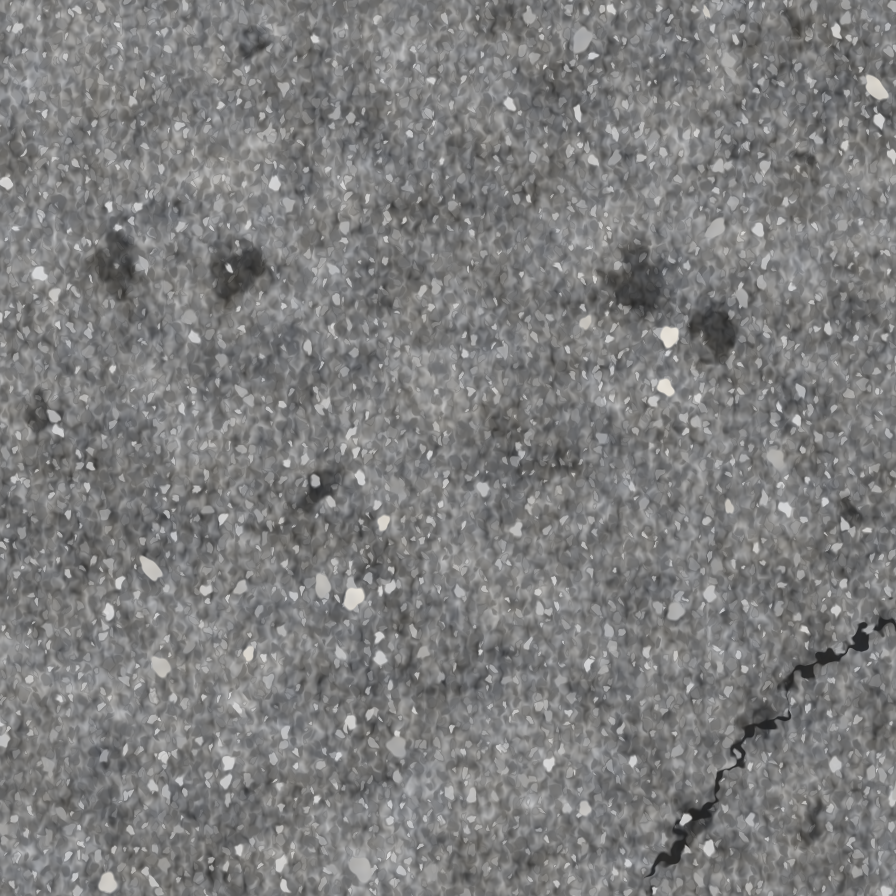
Write a three.js fragment shader that draws this texture.

```glsl
#define GRAIN_CELLS 84.0
#define CHIP_CELLS 42.0
#define PEBBLE_CELLS 13.0
#define PATCH_CELLS 6.0
#define EDGE_SOFTNESS 0.0021
#define STRETCH 1.5
#define BASE_TONE 0.486
#define MOTTLE 0.25
#define BROAD_MOTTLE 0.11
#define CRACK_WIDTH 0.0055
#define CRACK_START 0.72

varying vec2 vUv;

vec2 hash2(vec2 p) {
  vec3 q = fract(p.xyx * vec3(0.1031, 0.1030, 0.0973));
  q += dot(q, q.yzx + 33.33);
  return fract((q.xx + q.yz) * q.zy);
}

float cornerSlope(vec2 cell, vec2 offset) {
  float angle = 6.2832 * hash2(cell + 17.0).x;
  return dot(vec2(cos(angle), sin(angle)), offset);
}

float gradientNoise(vec2 p) {
  vec2 cell = floor(p);
  vec2 f = fract(p);
  vec2 w = f * f * f * (f * (f * 6.0 - 15.0) + 10.0);
  vec2 right = vec2(1.0, 0.0);
  vec2 up = vec2(0.0, 1.0);
  float low = mix(cornerSlope(cell, f), cornerSlope(cell + right, f - right), w.x);
  float high = mix(cornerSlope(cell + up, f - up), cornerSlope(cell + 1.0, f - 1.0), w.x);
  return mix(low, high, w.y);
}

// Scattered, roughly upright stones: x is a random shade, y is the coverage
vec2 stones(vec2 uv, float cells, float share, vec2 radii, float softness, float seed) {
  vec2 p = uv * cells;
  vec2 home = floor(p);
  vec2 result = vec2(0.0);
  for (int j = -1; j <= 1; j++) {
    for (int i = -1; i <= 1; i++) {
      vec2 cell = home + vec2(float(i), float(j));
      vec2 place = hash2(cell + seed);
      vec2 kind = hash2(cell + seed + 41.0);
      vec2 form = hash2(cell + seed + 83.0);
      vec2 q = p - cell - 0.1 - 0.8 * place;
      float lean = 1.5 * (form.x - 0.5);
      q = mat2(cos(lean), sin(lean), -sin(lean), cos(lean)) * q;
      q.x *= mix(1.1, STRETCH + 0.6, place.y);
      float around = atan(q.y, q.x + 0.0001);
      float lumps = 1.0 + 0.1 * sin(3.0 * around + 6.28 * kind.y)
                  + 0.06 * sin(5.0 * around + 6.28 * form.x);
      float edge = length(q) - mix(radii.x, radii.y, form.y) * lumps;
      float cover = (1.0 - smoothstep(-softness, softness, edge)) * step(kind.x, share);
      result.x = mix(result.x, kind.y, cover);
      result.y = max(result.y, cover);
    }
  }
  return result;
}

// Distance to the fissure that bends across the lower right corner
float crackDistance(vec2 uv) {
  float t = clamp((1.0 - uv.x) / (1.0 - CRACK_START), 0.0, 1.2);
  float jag = 0.05 * gradientNoise(uv * 22.0) + 0.025 * gradientNoise(uv * 70.0);
  float height = 0.3 * (1.0 - pow(t, 1.6)) + jag;
  float slope = 1.7 * pow(t, 0.6);
  float beyond = max(CRACK_START - uv.x, 0.0);
  return abs(uv.y - height) / sqrt(1.0 + slope * slope) + 2.0 * beyond;
}

void main() {
  vec2 uv = vUv;
  vec2 warp = vec2(gradientNoise(uv * 95.0), gradientNoise(uv * 95.0 + 31.0));
  vec2 rough = uv + 0.004 * warp;

  // Mottled binder, from broad stains to single grains
  vec2 upright = rough * vec2(STRETCH, 1.0);
  float broad = gradientNoise(uv * 6.0 + 2.0) + gradientNoise(uv * 13.0 + 21.0)
              + 1.2 * gradientNoise(uv * 28.0 + 11.0);
  float tone = BASE_TONE + MOTTLE * gradientNoise(upright * 72.0)
             + 0.4 * MOTTLE * gradientNoise(upright * 140.0 + 9.0)
             + BROAD_MOTTLE * broad;

  // Grains in two sizes, crowding together in the lighter areas
  float crowd = 0.05 * broad;
  vec2 grain = stones(rough, GRAIN_CELLS, 0.8, vec2(0.24, 0.5), EDGE_SOFTNESS * GRAIN_CELLS, 3.0);
  tone = mix(tone, mix(0.4, 0.84, grain.x * grain.x) + crowd, 0.85 * grain.y);
  vec2 coarse = stones(rough, 0.65 * GRAIN_CELLS, 0.55, vec2(0.2, 0.44), EDGE_SOFTNESS * GRAIN_CELLS * 0.65, 211.0);
  tone = mix(tone, mix(0.4, 0.78, coarse.x * coarse.x) + crowd, 0.75 * coarse.y);

  // Dark ragged patches and the shade beside the crack
  vec2 ragged = uv + 0.035 * vec2(gradientNoise(uv * 34.0), gradientNoise(uv * 34.0 + 13.0));
  float patchCover = stones(ragged + 2.0 * (rough - uv), PATCH_CELLS, 0.22, vec2(0.1, 0.25), 0.07, 127.0).y;
  float away = crackDistance(rough);
  float shade = 0.6 * (1.0 - smoothstep(0.0, 0.03, away)) * smoothstep(-0.15, 0.25, gradientNoise(uv * 24.0));
  tone = mix(tone, 0.5 * tone + 0.02, 0.95 * max(patchCover, shade));

  // Broken crack, pale chips and larger pebbles
  float width = CRACK_WIDTH * (1.0 + 2.2 * gradientNoise(uv * 30.0 + 5.0) + 1.6 * gradientNoise(uv * 85.0));
  float crack = 1.0 - smoothstep(width - 0.003, width + 0.003, away);
  tone = mix(tone, 0.13, 0.9 * crack);
  vec2 chip = stones(rough, CHIP_CELLS, 0.19, vec2(0.15, 0.38), EDGE_SOFTNESS * CHIP_CELLS, 307.0);
  tone = mix(tone, mix(0.58, 0.88, chip.x), 0.9 * chip.y);
  vec2 pebble = stones(uv + 0.2 * (rough - uv), PEBBLE_CELLS, 0.12, vec2(0.09, 0.23), EDGE_SOFTNESS * PEBBLE_CELLS, 409.0);
  float pebbleTone = mix(0.66, 0.87, pebble.x) + 0.06 * gradientNoise(uv * 60.0);
  tone = mix(tone, pebbleTone, pebble.y);

  // Faint drift between cool and warm grey
  float warmth = 0.012 * gradientNoise(uv * 14.0 + 7.0) + 0.012 * gradientNoise(uv * 60.0 + 3.0)
               + 0.03 * pebble.y * pebble.x;
  gl_FragColor = vec4(clamp(tone + warmth * vec3(1.0, 0.3, -1.0), 0.0, 1.0), 1.0);
}
```
